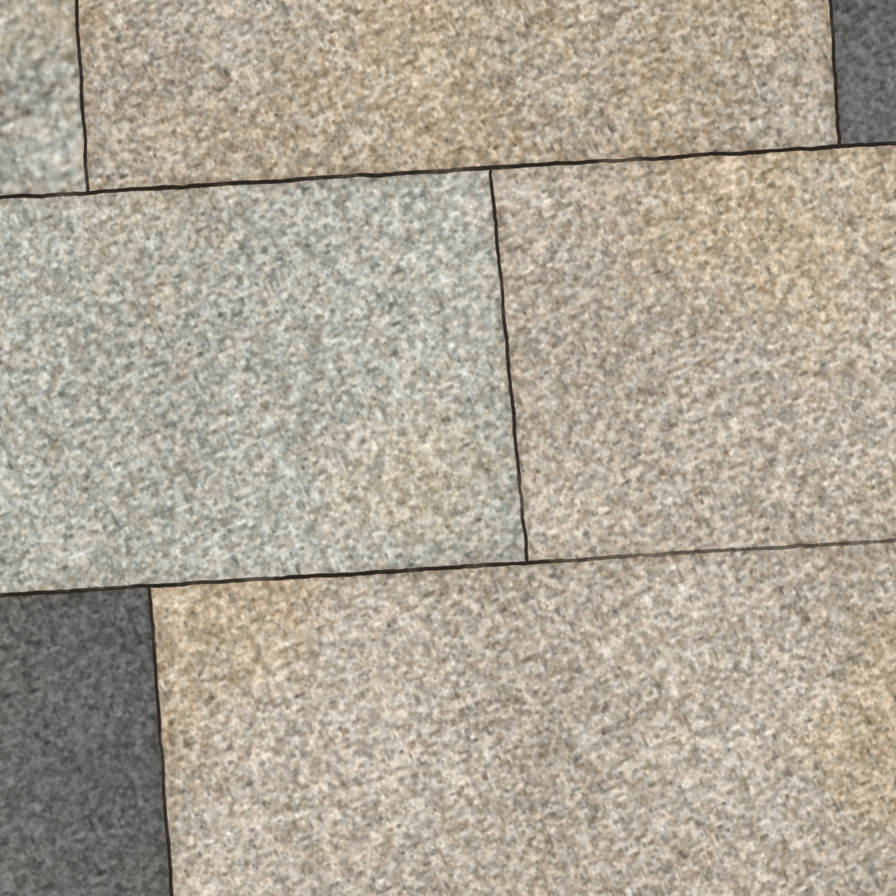
Reproduce this texture procedurally as a WebGL 1 fragment shader.

```glsl
precision highp float;
// Large speckled granite paving slabs in three tilted, staggered courses with thin dark joints.
uniform vec2 u_resolution;

float hash(vec2 p) {
    p = fract(p * vec2(0.1031, 0.1137));
    p += dot(p, p.yx + 33.33);
    return fract((p.x + p.y) * p.x * 7.31);
}

float noise(vec2 p) {
    vec2 i = floor(p), f = fract(p);
    f = f * f * (3.0 - 2.0 * f);
    return mix(mix(hash(i), hash(i + vec2(1.0, 0.0)), f.x),
               mix(hash(i + vec2(0.0, 1.0)), hash(i + 1.0), f.x), f.y);
}

float fbm(vec2 p) {
    float sum = 0.0, amp = 0.5;
    for (int i = 0; i < 4; i++) {
        sum += amp * noise(p);
        p = p * 2.03 + 17.3;
        amp *= 0.5;
    }
    return sum / 0.9375;
}

void main() {
    vec2 uv = gl_FragCoord.xy / u_resolution;
    float pixel = 1.0 / min(u_resolution.x, u_resolution.y);

    // Courses climb to the right; small wobble chips the joint edges
    vec2 wobble = 0.004 * (vec2(fbm(uv * 45.0 + 10.0), fbm(uv * 45.0 + 70.0)) - 0.5);
    vec2 p = uv + wobble;
    float course = (p.y - 0.336 - 0.061 * p.x) / 0.443;
    float row = floor(course);
    float even = 1.0 - mod(row, 2.0);

    // Slabs are staggered, and their upright joints lean
    float lean = 0.066 + 0.029 * even - 0.006 * row;
    float start = 0.1025 + 0.4265 * even - 0.0175 * row;
    float along = (p.x - lean * (1.0 - p.y) - start) / 0.842;
    float col = floor(along);

    // Distances to the nearest joints
    float bedDist = abs(fract(course + 0.5) - 0.5) * 0.443;
    float sideDist = abs(fract(along + 0.5) - 0.5) * 0.842;
    float jointDist = min(bedDist, sideDist);

    // Slab tone: warm, cool to the left, with occasional charcoal slabs
    float dark = step(0.5, row * col);
    float cool = step(col, -0.5) * (1.0 - dark);
    vec3 stone = mix(vec3(0.735, 0.695, 0.635), vec3(0.705, 0.697, 0.655), cool);
    stone -= 0.025 * step(0.5, row);
    stone = mix(stone, vec3(0.395, 0.393, 0.388), dark);

    // Broad weathering: pale patches and rusty tints
    vec2 slab = vec2(col, row) * 9.7 + 40.0;
    float patches = fbm(uv * 5.0 + slab) - 0.5;
    float rust = smoothstep(0.48, 0.75, fbm(uv * 4.0 + slab + 31.0));
    stone += 0.13 * patches;
    stone += vec3(0.025, 0.0, -0.035) * rust * (1.0 - 0.7 * dark);

    // Crystal grain, coarser on the cool slab of the upper course
    vec2 g = mat2(0.91, -0.41, 0.41, 0.91) * uv * mix(1.0, 0.7, cool * step(0.5, row));
    float crystals = noise(g * vec2(150.0, 190.0) + slab) - 0.5;
    float fine = noise(g * vec2(310.0, 270.0) + 90.0) - 0.5;
    float grain = 0.27 * crystals + 0.19 * fine;
    stone += grain * mix(1.0, 0.6, dark);
    float tint = noise(g * 120.0 + 200.0) - 0.5;
    stone += vec3(0.035, 0.0, -0.035) * tint * (1.0 - 0.7 * dark);

    // Sparse dark mica and bright feldspar specks
    float mica = smoothstep(0.76, 0.95, noise(g * 135.0 + 300.0));
    float feldspar = smoothstep(0.78, 0.96, noise(g * 145.0 + 400.0));
    stone *= 1.0 - 0.20 * mica;
    stone += 0.09 * feldspar * (1.0 - 0.5 * dark);

    // Brown grime beside the joints
    float grime = exp(-jointDist * 95.0) * (0.25 + 0.75 * fbm(uv * 22.0 + 8.0));
    stone *= 1.0 - vec3(0.16, 0.19, 0.23) * grime;

    // Joints thin out in places; the lower bed joint fades to the right
    float wear = smoothstep(0.2, 0.55, fbm(uv * 28.0 + 55.0));
    float fade = 1.0 - 0.4 * smoothstep(0.58, 0.7, uv.x) * step(abs(course), 0.5);
    float bed = 1.0 - smoothstep(0.0016 - pixel * 0.5, 0.0022 + pixel, bedDist);
    float side = 1.0 - smoothstep(0.0013 - pixel * 0.5, 0.0019 + pixel, sideDist);
    float joint = max(bed * fade, side * 0.95) * mix(0.7, 1.0, wear);
    vec3 color = mix(stone, vec3(0.17, 0.145, 0.125), joint);

    gl_FragColor = vec4(clamp(color, 0.0, 1.0), 1.0);
}
```
